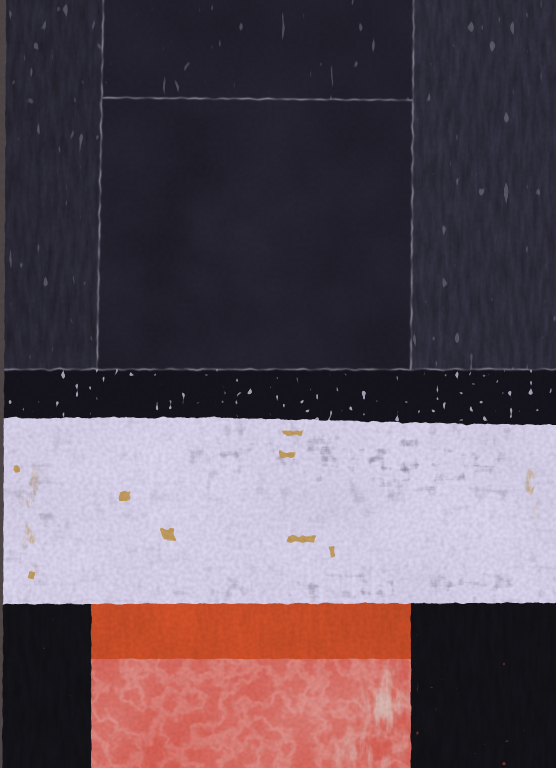
This background is drawn by a Shadertoy shader. Its source:

```glsl
// Worn abstract panels: charcoal blocks above a chalky white band, with an
// orange and coral block set between black fields at the foot.
// Panels are half-plane masks; gradient noise adds grain, scratches and chips.

const vec3 CHARCOAL = vec3(0.128, 0.122, 0.168);
const vec3 SLATE    = vec3(0.155, 0.150, 0.198);
const vec3 INK      = vec3(0.080, 0.076, 0.108);
const vec3 BLACK    = vec3(0.072, 0.068, 0.088);
const vec3 CHALK    = vec3(0.825, 0.805, 0.900);
const vec3 SMUDGE   = vec3(0.460, 0.440, 0.510);
const vec3 SCRATCH  = vec3(0.580, 0.560, 0.620);
const vec3 ORANGE   = vec3(0.770, 0.295, 0.155);
const vec3 CORAL    = vec3(0.810, 0.340, 0.300);
const vec3 BLUSH    = vec3(0.860, 0.600, 0.580);
const vec3 GOLD     = vec3(0.730, 0.570, 0.300);
const vec3 RIM      = vec3(0.300, 0.270, 0.270);

const float LEDGE_Y  = 0.519;   // foot of the charcoal blocks
const float FOOT_Y   = 0.213;   // foot of the white band
const float ORANGE_Y = 0.142;   // seam between orange and coral
const float BLOCK_L  = 0.164;
const float BLOCK_R  = 0.739;

// Gold flakes: centre (fraction of canvas), half size (fraction of height)
const vec4 FLAKES[8] = vec4[8](
    vec4(0.224, 0.354, 0.007, 0.006), vec4(0.302, 0.304, 0.008, 0.007),
    vec4(0.541, 0.298, 0.018, 0.004), vec4(0.597, 0.281, 0.003, 0.006),
    vec4(0.525, 0.436, 0.013, 0.003), vec4(0.517, 0.408, 0.010, 0.004),
    vec4(0.030, 0.390, 0.003, 0.005), vec4(0.056, 0.251, 0.004, 0.004));

vec2 gradientAt(vec2 cell) {
    vec3 q = fract(cell.xyx * vec3(0.1031, 0.1030, 0.0973));
    q += dot(q, q.yzx + 33.33);
    float angle = 6.2832 * fract((q.x + q.y) * q.z);
    return vec2(cos(angle), sin(angle));
}

// Gradient noise, roughly -1 to 1
float noise(vec2 p) {
    vec2 i = floor(p), f = p - i;
    vec2 w = f * f * f * (f * (f * 6.0 - 15.0) + 10.0);
    vec2 e = vec2(1.0, 0.0);
    float low  = mix(dot(gradientAt(i), f), dot(gradientAt(i + e), f - e), w.x);
    float high = mix(dot(gradientAt(i + e.yx), f - e.yx),
                     dot(gradientAt(i + 1.0), f - 1.0), w.x);
    return 1.4 * mix(low, high, w.y);
}

float fbm(vec2 p) {
    float sum = 0.0, amp = 0.55;
    for (int i = 0; i < 4; i++) {
        sum += amp * noise(p);
        p = mat2(1.6, 1.2, -1.2, 1.6) * p + 7.3;
        amp *= 0.5;
    }
    return sum;
}

// Antialiased step: 1 where the distance is positive
float side(float d) { return clamp(0.5 + d * iResolution.y, 0.0, 1.0); }

float glow(vec2 p, vec2 centre, vec2 size) {
    vec2 q = (p - centre) / size;
    return exp(-dot(q, q));
}

// Chips of paint that gather in loose clusters
float chips(vec2 p, vec2 freq, float threshold) {
    float cluster = 0.22 * noise(p * 14.0 + 5.0);
    return smoothstep(threshold, threshold + 0.18, noise(p * freq) + cluster);
}

// Broken hairline at distance d, worn along its length
float hairline(float d, float along, float seed) {
    d += 0.0013 * noise(vec2(along * 70.0, seed));
    float wear = smoothstep(-0.45, 0.35, noise(vec2(along * 45.0, seed + 9.0)));
    return exp(-d * d / 0.0000022) * mix(0.3, 0.9, wear);
}

void mainImage(out vec4 fragColor, in vec2 fragCoord) {
    vec2 uv = fragCoord / iResolution.xy;
    vec2 p = fragCoord / iResolution.y;
    float aspect = iResolution.x / iResolution.y;
    float ragged = 0.0016 * fbm(p * 60.0);
    float cloud = fbm(p * 7.0), grain = noise(p * 190.0);
    float fibre = fbm(p * vec2(130.0, 24.0));

    // Charcoal blocks: smooth centre, fibrous wings
    float dLeft = (uv.x - mix(0.162, 0.186, uv.y)) * aspect;
    float dRight = (uv.x - mix(0.734, 0.744, uv.y)) * aspect;
    float dTop = uv.y - 0.874 + 0.006 * uv.x;
    float centre = side(dLeft) * side(-dRight);
    float inner = centre * side(-dTop);
    vec3 wing = mix(SLATE, SLATE * 1.14, side(dRight)) * (1.0 + 0.32 * fibre);
    vec3 col = mix(wing, CHARCOAL * (1.0 + 0.22 * cloud), centre);
    col += 0.035 * glow(uv, vec2(0.38, 0.68), vec2(0.22, 0.12)) * max(cloud + 0.3, 0.0);
    float worn = chips(p + 3.0, vec2(110.0, 42.0), 0.62) * (1.0 - inner);
    col = mix(col, SCRATCH, 0.40 * worn);
    float lines = max(hairline(dLeft, p.y, 1.0), hairline(dRight, p.y, 2.0));
    lines = max(lines, hairline(dTop, p.x, 3.0) * centre);
    col = mix(col, SCRATCH, 0.85 * lines);

    // Ink ledge, speckled with pale chips
    float dLedge = uv.y - LEDGE_Y + ragged;
    vec3 ledge = mix(INK, CHALK, 0.75 * chips(p, vec2(115.0, 85.0), 0.56));
    col = mix(col, ledge, side(-dLedge));
    col = mix(col, SCRATCH, 0.8 * hairline(dLedge, p.x, 4.0));

    // White band: dragged smudges and gold flakes
    float drag = fbm(p * vec2(18.0, 90.0) + 4.0);
    float rub = fbm(p * vec2(75.0, 38.0) + 11.0);
    float soiled = 0.25 + glow(uv, vec2(0.74, 0.393), vec2(0.19, 0.035))
                 + 0.7 * glow(uv, vec2(0.055, 0.32), vec2(0.03, 0.07))
                 + 0.6 * glow(uv, vec2(0.75, 0.235), vec2(0.35, 0.018))
                 + 0.5 * glow(uv, vec2(0.48, 0.415), vec2(0.18, 0.025));
    float stain = smoothstep(0.0, 0.6, 0.6 * drag + 0.6 * rub) * min(soiled, 1.0);
    vec3 band = CHALK * (1.0 + 0.04 * cloud + 0.025 * drag);
    band = mix(band, SMUDGE, 0.72 * stain);
    for (int i = 0; i < 8; i++) {
        vec2 q = p - FLAKES[i].xy * vec2(aspect, 1.0);
        q.x += 0.35 * q.y * sin(float(i) * 2.4);
        vec2 d = abs(q) - FLAKES[i].zw;
        float torn = 0.0025 * noise(p * 130.0);
        band = mix(band, GOLD, 0.9 * side(torn - max(d.x, d.y)));
    }
    float ochre = glow(uv, vec2(0.055, 0.33), vec2(0.012, 0.06))
                + glow(uv, vec2(0.955, 0.36), vec2(0.008, 0.03));
    band = mix(band, GOLD, 0.7 * ochre * smoothstep(0.0, 0.35, rub));
    float bandTop = 0.456 - 0.009 * smoothstep(0.3, 1.0, uv.x);
    col = mix(col, band, side(bandTop - uv.y + 2.0 * ragged));

    // Foot: black fields with rusty chips around the warm block
    vec3 foot = BLACK * (1.0 + 0.25 * fibre);
    foot = mix(foot, CORAL, 0.5 * chips(p + 8.0, vec2(80.0, 100.0), 0.72));
    float vein = 1.0 - smoothstep(0.0, 0.22, abs(fbm(p * 24.0 + 2.0)));
    vec3 coral = mix(CORAL, BLUSH, clamp(0.25 + 0.35 * vein + 0.45 * cloud, 0.0, 0.8));
    float scrape = glow(uv, vec2(0.69, 0.085), vec2(0.045, 0.06))
                 + 0.7 * glow(uv, vec2(0.65, 0.015), vec2(0.05, 0.025));
    float streak = smoothstep(-0.25, 0.4, fbm(p * vec2(65.0, 20.0)));
    coral = mix(coral, vec3(0.83, 0.74, 0.72), 0.85 * scrape * streak);
    vec3 orange = ORANGE * (1.0 + 0.10 * cloud + 0.06 * fibre);
    vec3 block = mix(coral, orange, side(uv.y - ORANGE_Y + ragged));
    float inBlock = side((uv.x - BLOCK_L) * aspect + ragged)
                  * side((BLOCK_R - uv.x) * aspect + ragged);
    foot = mix(foot, block, inBlock);
    col = mix(col, foot, side(FOOT_Y + 0.002 * uv.x - uv.y + 2.0 * ragged));

    // Bare rim on the left, then overall surface grain
    col = mix(col, RIM, side((mix(0.004, 0.011, uv.y) - uv.x) * aspect + ragged));
    col *= 1.0 + 0.05 * grain;
    fragColor = vec4(clamp(col, 0.0, 1.0), 1.0);
}
```
